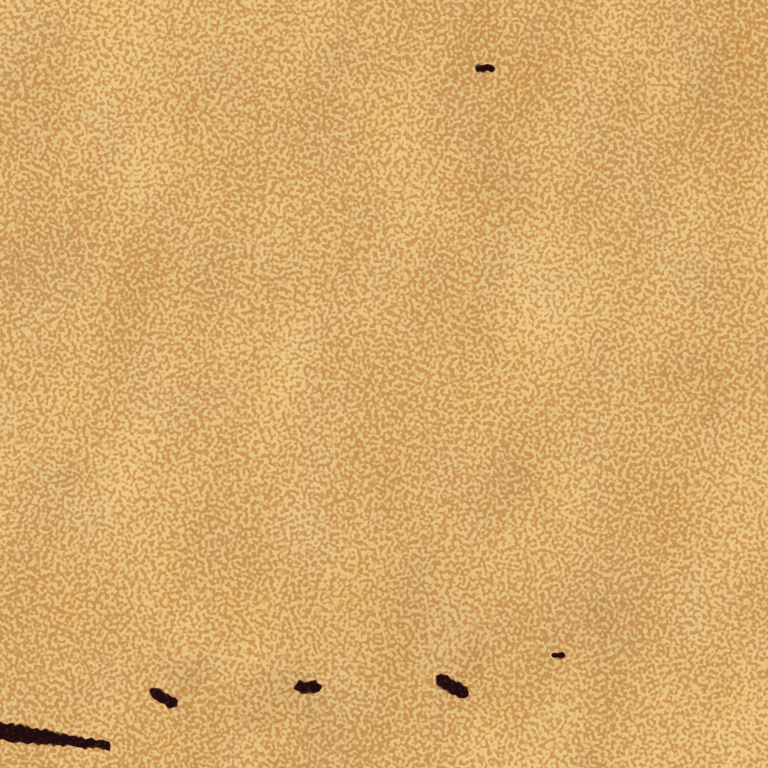
This texture is drawn by a Shadertoy shader. Its source:

```glsl
// Draws old tan parchment with fine two-tone mottling, faint stains and dark ink dashes.

const vec3 LIGHT_GRAIN = vec3(0.900, 0.772, 0.520);
const vec3 DARK_GRAIN  = vec3(0.800, 0.582, 0.330);
const vec3 WARM_TINT   = vec3(0.015, -0.005, -0.045);
const vec3 STAIN_TINT  = vec3(0.72, 0.66, 0.60);
const vec3 INK_DARK    = vec3(0.13, 0.05, 0.06);
const vec3 INK_RED     = vec3(0.30, 0.12, 0.11);
const float GRAIN_FREQ = 185.0;   // grain cells across the canvas
const float GRAIN_SOFT = 0.27;    // half width of the grain tone ramp
const float CLOUD_BIAS = 0.16;    // how far broad clouds shift the grain balance
const float STAIN_AMOUNT = 0.22;
const float INK_ROUGHNESS = 0.004;
const int DASH_COUNT = 3;
const int SPECK_COUNT = 2;

// Unit gradient for a lattice point, from an integer hash.
vec2 gradientAt(ivec2 cell) {
    uint h = uint(cell.x) * 1597334677u ^ uint(cell.y) * 3812015801u;
    h = (h ^ (h >> 15)) * 2246822519u;
    h = (h ^ (h >> 13)) * 3266489917u;
    h ^= h >> 16;
    float angle = 6.28318 * float(h & 65535u) / 65536.0;
    return vec2(cos(angle), sin(angle));
}

float gradientNoise(vec2 p) {
    ivec2 i = ivec2(floor(p));
    vec2 f = fract(p);
    vec2 w = f * f * f * (f * (f * 6.0 - 15.0) + 10.0);
    float a = dot(gradientAt(i), f);
    float b = dot(gradientAt(i + ivec2(1, 0)), f - vec2(1, 0));
    float c = dot(gradientAt(i + ivec2(0, 1)), f - vec2(0, 1));
    float d = dot(gradientAt(i + ivec2(1, 1)), f - vec2(1, 1));
    return mix(mix(a, b, w.x), mix(c, d, w.x), w.y);
}

vec2 rotate(vec2 p, float angle) {
    float c = cos(angle), s = sin(angle);
    return vec2(c * p.x - s * p.y, s * p.x + c * p.y);
}

float fbm(vec2 p) {
    float sum = 0.0, amp = 0.6;
    for (int i = 0; i < 4; i++) {
        sum += amp * gradientNoise(p);
        p = rotate(p, 0.6) * 2.1 + 17.3;
        amp *= 0.55;
    }
    return sum;
}

// Two turned layers hide the lattice and give wormlike grains.
float grainNoise(vec2 uv) {
    vec2 p = uv * GRAIN_FREQ;
    return 0.72 * (gradientNoise(rotate(p, 0.45)) + gradientNoise(rotate(p, 1.27) * 1.08 + 71.7));
}

// Distance to a capsule given by centre, half length, angle and radius.
float dashDistance(vec2 p, vec2 centre, float halfLength, float angle, float radius) {
    vec2 q = rotate(p - centre, -angle);
    q.x -= clamp(q.x, -halfLength, halfLength);
    return length(q) - radius;
}

float inkDistance(vec2 uv) {
    // Long stroke entering at the left edge, thinning to the right.
    float taper = mix(0.011, 0.005, smoothstep(0.0, 0.14, uv.x));
    float d = dashDistance(uv, vec2(0.055, 0.0405), 0.085, -0.135, taper);

    // Row of short dashes.
    for (int i = 0; i < DASH_COUNT; i++) {
        float k = float(i), side = abs(k - 1.0);
        vec2 centre = vec2(0.213 + 0.188 * k, 0.106 - 0.015 * max(1.0 - k, 0.0));
        float halfLength = 0.008 + 0.005 * side + 0.001 * k;
        d = min(d, dashDistance(uv, centre, halfLength, -0.05 - 0.46 * side, 0.0065 + 0.0007 * k));
    }

    // Stray specks.
    for (int i = 0; i < SPECK_COUNT; i++) {
        float k = float(i);
        vec2 centre = mix(vec2(0.632, 0.911), vec2(0.727, 0.146), k);
        d = min(d, dashDistance(uv, centre, 0.008 - 0.004 * k, 0.0, 0.0042 - 0.001 * k));
    }
    return d;
}

void mainImage(out vec4 fragColor, in vec2 fragCoord) {
    float scale = min(iResolution.x, iResolution.y);
    vec2 uv = fragCoord / scale;
    float pixel = 1.0 / scale;

    // Broad clouds, leaning streaks and warm patches.
    float cloud = fbm(uv * 4.0 + 3.7);
    float streak = gradientNoise(rotate(uv, 0.35) * vec2(16.0, 4.0) + 9.1);
    float warmth = fbm(uv * vec2(11.0, 7.0) + 41.0);

    // Fine mottling.
    float grain = grainNoise(uv) + CLOUD_BIAS * (cloud + 0.5 * streak);
    vec3 color = mix(DARK_GRAIN, LIGHT_GRAIN, smoothstep(-GRAIN_SOFT, GRAIN_SOFT, grain));
    color *= 1.0 + 0.05 * cloud + 0.025 * streak;
    color += WARM_TINT * warmth;

    // Faint smudges, strongest low on the sheet.
    float smudge = smoothstep(0.05, 0.5, fbm(uv * vec2(7.0, 5.0) + 23.0));
    smudge *= mix(1.0, 0.45, smoothstep(0.1, 0.7, uv.y));
    smudge += 0.6 * exp(-90.0 * dot(uv - vec2(0.54, 0.19), uv - vec2(0.54, 0.19)));
    color *= mix(vec3(1.0), STAIN_TINT, STAIN_AMOUNT * smudge);

    // Ink with ragged edges and a reddish mottle.
    float ragged = gradientNoise(uv * 130.0 + 5.0);
    float d = inkDistance(uv) + INK_ROUGHNESS * ragged;
    vec3 ink = mix(INK_DARK, INK_RED, smoothstep(0.0, 0.5, grain) * 0.6);
    color = mix(color, ink, 1.0 - smoothstep(-pixel, pixel + 0.001, d));

    fragColor = vec4(color, 1.0);
}
```
